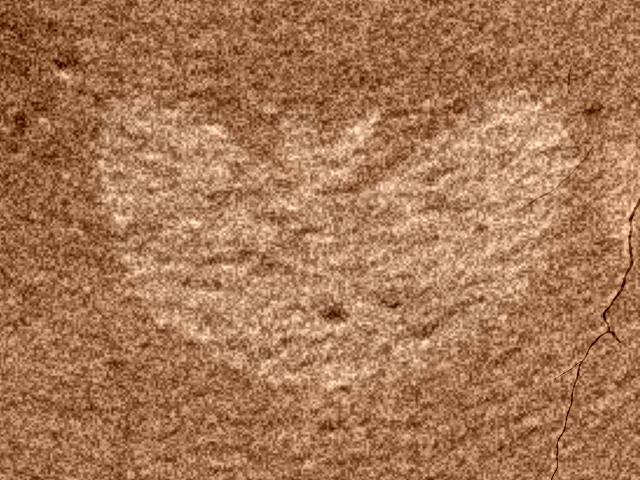
A Shadertoy shader for this texture:

```glsl
// Weathered sandstone with a pale, pecked bowl-shaped carving and a crack at right.
// Layered value noise is shaded as relief lit from above; the carving is an ellipse
// cut by a dipping top edge, and the fractures are noise-bent line segments.

float hash(vec2 p) {
    vec3 q = fract(vec3(p.xyx) * 0.1031);
    q += dot(q, q.yzx + 33.33);
    return fract((q.x + q.y) * q.z);
}

float noise(vec2 p) {
    vec2 i = floor(p), f = fract(p);
    f = f * f * (3.0 - 2.0 * f);
    return mix(mix(hash(i), hash(i + vec2(1, 0)), f.x),
               mix(hash(i + vec2(0, 1)), hash(i + vec2(1, 1)), f.x), f.y);
}

float fbm(vec2 p) {
    float sum = 0.0, amp = 0.5;
    for (int i = 0; i < 4; i++) {
        sum += amp * noise(p);
        p = mat2(1.6, 1.2, -1.2, 1.6) * p + 7.3;
        amp *= 0.5;
    }
    return sum / 0.9375;
}

float segment(vec2 p, vec2 a, vec2 b) {
    vec2 ab = b - a;
    return length(p - a - ab * clamp(dot(p - a, ab) / dot(ab, ab), 0.0, 1.0));
}

// Soft elliptical spot, 1 at its centre
float spot(vec2 p, vec2 centre, vec2 radius) {
    vec2 d = (p - centre) / radius;
    return exp(-dot(d, d));
}

float line(float dist, float width) {
    return 1.0 - smoothstep(width * 0.4, width * 1.6, dist);
}

// Approximate signed depth inside the carving, positive within
float carvingDepth(vec2 p) {
    vec2 d = p - vec2(0.694, 0.653);
    float bowl = (1.0 - length(d / vec2(0.491, 0.46))) * 0.46;
    float topEdge = 0.615 + 0.195 * smoothstep(0.05, 0.365, abs(d.x));
    bowl = min(bowl, (topEdge - p.y) * 0.7);
    // Central tab, widening upward, with a notch in its top
    float rise = p.y - 0.62;
    float tab = min(p.x - 0.635 + rise * 0.55, 0.745 + rise * 0.32 - p.x);
    tab = min(min(tab, 0.775 - p.y), rise + 0.08);
    float notch = 0.055 - abs(p.x - 0.69) - (0.775 - p.y) * 0.75;
    return max(bowl, min(tab, -notch));
}

// Height of the worn surface, in long lumps that follow the chisel strokes
float relief(vec2 q) {
    return 0.6 * noise(q * vec2(20, 38)) + 0.4 * noise(q * vec2(44, 76) + 5.0);
}

float crackDistance(vec2 p) {
    vec2 path[10] = vec2[10](
        vec2(1.334, 0.59), vec2(1.311, 0.54), vec2(1.316, 0.462), vec2(1.302, 0.418),
        vec2(1.264, 0.349), vec2(1.264, 0.314), vec2(1.215, 0.253), vec2(1.189, 0.167),
        vec2(1.167, 0.08), vec2(1.146, -0.01));
    float dist = 1.0;
    for (int i = 0; i < 9; i++) dist = min(dist, segment(p, path[i], path[i + 1]));
    dist = min(dist, segment(p, path[6], vec2(1.155, 0.21)) + 0.001);
    return min(dist, segment(p, path[5], vec2(1.292, 0.29)));
}

void mainImage(out vec4 fragColor, in vec2 fragCoord) {
    vec2 p = fragCoord / iResolution.y;
    vec2 bent = p + 0.012 * (vec2(noise(p * 38.0), noise(p * 38.0 + 19.0)) - 0.5);

    // Carving mask with a crumbled edge
    float depth = carvingDepth(p) + (fbm(p * 36.0) - 0.5) * 0.065;
    float carved = smoothstep(-0.014, 0.022, depth);

    // Strokes fall slightly at left and climb at right
    float dx = p.x - 0.7;
    vec2 q = vec2(p.x, p.y - 0.15 * dx - 0.3 * dx * dx);
    q += 0.016 * (vec2(fbm(p * 24.0), fbm(p * 24.0 + 40.0)) - 0.5);
    float slope = relief(q) - relief(q + vec2(-0.003, 0.011));
    float hollow = smoothstep(0.55, 0.85, noise(q * vec2(20, 40) + 31.0));

    // Broad tone of the rock face
    float tone = -0.04 + 0.08 * (fbm(p * vec2(4, 6)) - 0.5);
    tone -= 0.07 * (1.0 - smoothstep(0.0, 0.35, p.x)) * smoothstep(0.15, 0.7, p.y);
    tone -= 0.02 * spot(p, vec2(0.55, 0.88), vec2(0.4, 0.12));
    tone += 0.02 * smoothstep(0.9, 1.3, p.x);

    // Pale carving, brighter along its rim and upper right
    float rim = carved * (1.0 - smoothstep(0.01, 0.07, depth));
    tone += carved * 0.115 + rim * 0.03;
    tone += carved * 0.04 * spot(p, vec2(1.08, 0.68), vec2(0.16, 0.2));
    tone -= carved * 0.06 * spot(p, vec2(0.9, 0.35), vec2(0.13, 0.05));

    // Relief and sandy grain
    tone += slope * mix(0.27, 0.42, carved);
    tone -= hollow * mix(0.03, 0.1, carved);
    tone += 0.38 * (noise(p * 205.0) - 0.5) + 0.17 * (noise(p * 120.0 + 9.0) - 0.5);
    tone += 0.13 * (fbm(q * vec2(50, 72)) - 0.5);

    // Flaked pale rock beside the crack
    float flake = spot(bent, vec2(1.3, 0.62), vec2(0.045, 0.13));
    tone += 0.11 * smoothstep(0.25, 0.6, flake + 0.5 * (fbm(p * 22.0) - 0.5));
    tone -= 0.22 * spot(bent, vec2(1.29, 0.715), vec2(0.04, 0.012));

    // Pits, chips and stains
    tone -= 0.36 * spot(bent, vec2(1.24, 0.763), vec2(0.02, 0.015));
    tone -= 0.18 * spot(bent, vec2(0.13, 0.868), vec2(0.028, 0.014));
    tone += 0.24 * spot(bent, vec2(0.13, 0.839), vec2(0.028, 0.011));
    tone += 0.2 * spot(bent, vec2(0.095, 0.755), vec2(0.014, 0.008));
    tone -= 0.09 * line(segment(bent, vec2(0.11, 0.82), vec2(0.03, 0.71)), 0.02);
    tone -= 0.08 * spot(p, vec2(0.03, 0.92), vec2(0.07, 0.05));
    tone -= 0.25 * spot(bent, vec2(0.695, 0.345), vec2(0.025, 0.011));

    // Faint pale scratches hanging below the carving
    float scratch = min(segment(bent, vec2(0.67, 0.2), vec2(0.61, 0.05)),
                        segment(bent, vec2(0.69, 0.2), vec2(0.755, 0.09)));
    tone += 0.08 * line(scratch, 0.012);

    // Fractures, with a lit lip beside the main one
    float crack = crackDistance(bent);
    float hairline = min(segment(bent, vec2(1.236, 0.69), vec2(1.165, 0.615)),
                         segment(bent, vec2(1.165, 0.615), vec2(1.11, 0.58)));
    hairline = min(hairline, segment(bent, vec2(1.186, 0.865), vec2(1.19, 0.81)));
    tone += 0.07 * line(crackDistance(bent + vec2(0.009, 0.0)), 0.006);
    tone -= 0.36 * line(crack, mix(0.0014, 0.0028, smoothstep(0.1, 0.45, p.y)));
    tone -= 0.18 * line(hairline, 0.002);

    vec3 color = vec3(0.67, 0.48, 0.35) + tone * vec3(1.0, 1.02, 1.0);
    color += mix(vec3(0.006, -0.003, -0.012), vec3(-0.004, 0.008, 0.008), carved);
    fragColor = vec4(clamp(color, 0.0, 1.0), 1.0);
}
```
